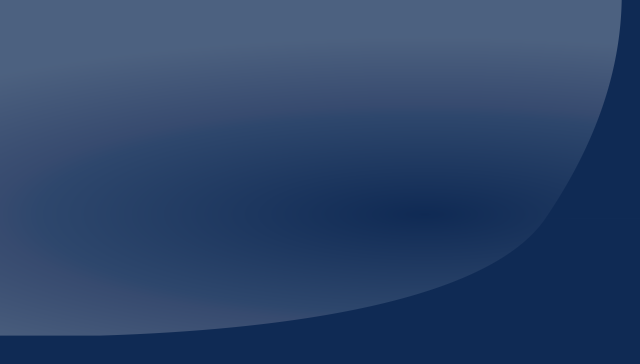
This background is drawn by a WebGL 1 fragment shader. Its source:

```glsl
precision highp float;
// A navy field with a large slate panel whose lower right corner is swept away.
// The panel holds an elliptical radial gradient; its border is a cubic curve
// along the bottom that joins a parabola rising to the top edge.

uniform vec2 u_resolution;

const vec3 NAVY = vec3(0.060, 0.165, 0.330);
const vec3 DENIM = vec3(0.180, 0.278, 0.425);
const vec3 DUSK = vec3(0.215, 0.292, 0.435);
const vec3 SLATE = vec3(0.300, 0.380, 0.500);

vec2 bezier(vec2 a, vec2 b, vec2 c, vec2 d, float t) {
  float s = 1.0 - t;
  return s * s * s * a + 3.0 * s * s * t * b + 3.0 * s * t * t * c + t * t * t * d;
}

vec2 bezierTangent(vec2 a, vec2 b, vec2 c, vec2 d, float t) {
  float s = 1.0 - t;
  return s * s * (b - a) + 2.0 * s * t * (c - b) + t * t * (d - c);
}

// Signed distance in pixels above a curve whose x grows with t.
float aboveCurve(vec2 uv, vec2 a, vec2 b, vec2 c, vec2 d, vec2 size) {
  float t = 0.5;
  float stride = 0.25;
  for (int i = 0; i < 16; i++) {
    t += bezier(a, b, c, d, t).x < uv.x ? stride : -stride;
    stride *= 0.5;
  }
  vec2 tangent = normalize(bezierTangent(a, b, c, d, t) * size);
  return (uv.y - bezier(a, b, c, d, t).y) * size.y * tangent.x;
}

// Signed distance in pixels to the left of x = top - lean * h - bend * h * h,
// where h is the depth below the top edge.
float leftOfParabola(vec2 uv, float top, float lean, float bend, vec2 size) {
  float h = 1.0 - uv.y;
  float edge = top - lean * h - bend * h * h;
  float slope = (lean + 2.0 * bend * h) * size.x / size.y;
  return (edge - uv.x) * size.x / sqrt(1.0 + slope * slope);
}

float panelDistance(vec2 uv, vec2 size) {
  vec2 knee = vec2(0.853, 0.402);
  if (uv.y > knee.y) return leftOfParabola(uv, 0.9714, 0.0104, 0.3137, size);
  return aboveCurve(uv, vec2(0.156, 0.078), vec2(0.482, 0.096),
                    vec2(0.770, 0.185), knee, size);
}

vec3 panelColor(vec2 uv, vec2 center, vec2 radii) {
  float r = length((uv - center) / radii);
  vec3 color = mix(NAVY, DENIM, clamp(r / 0.56, 0.0, 1.0));
  color = mix(color, DUSK, clamp((r - 0.56) / 0.06, 0.0, 1.0));
  return mix(color, SLATE, clamp((r - 0.62) / 0.38, 0.0, 1.0));
}

void main() {
  vec2 uv = gl_FragCoord.xy / u_resolution;
  float coverage = clamp(panelDistance(uv, u_resolution) + 0.5, 0.0, 1.0);
  vec3 panel = panelColor(uv, vec2(0.664, 0.411), vec2(1.08, 0.486));
  gl_FragColor = vec4(mix(NAVY, panel, coverage), 1.0);
}
```
